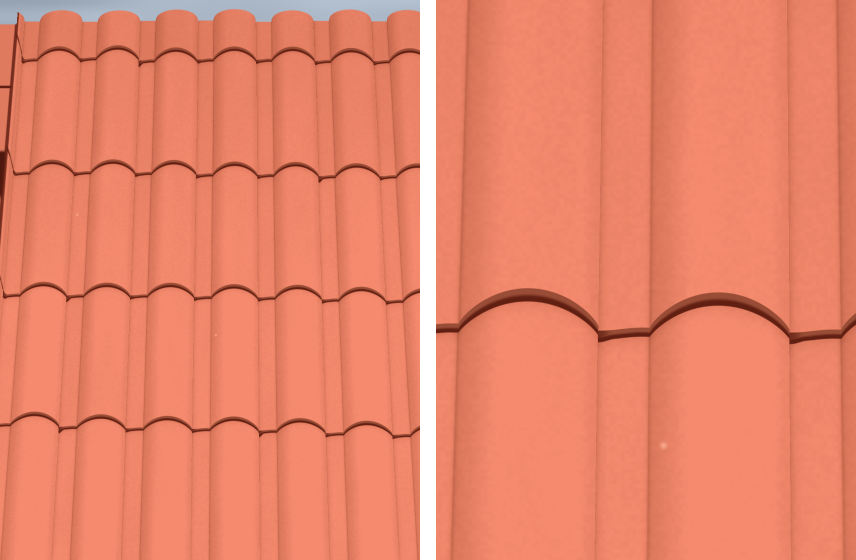
Left: the whole. Right: its middle third, enlarged.
Write a Shadertoy shader that draws this texture.

```glsl
#define CLAY vec3(0.962, 0.542, 0.432)
#define SHADE vec3(0.80, 0.425, 0.32)
#define RIM vec3(0.60, 0.30, 0.21)
#define GAP vec3(0.38, 0.12, 0.07)
#define SKY vec3(0.68, 0.73, 0.79)
#define CENTRE 0.559        // column that stays upright
#define ROLL_HALF 0.365     // half width of a roll, in column pitches
#define ARCH 0.029          // rise of a roll end above the pan
#define VERGE -3.77         // left end of the roof, in columns
#define COURSES 4
#define JITTER 0.02

float hash(vec2 p) {
    p = fract(p * vec2(0.1031, 0.1137) + 0.317);
    p += dot(p, p.yx + 33.33);
    return fract((p.x + p.y) * p.x * 7.31);
}

float noise(vec2 p) {
    vec2 i = floor(p), f = fract(p);
    f = f * f * (3.0 - 2.0 * f);
    return mix(mix(hash(i), hash(i + vec2(1, 0)), f.x),
               mix(hash(i + vec2(0, 1)), hash(i + vec2(1, 1)), f.x), f.y);
}

// Columns spread apart toward the viewer.
float columnAt(vec2 p) {
    return (p.x - CENTRE) / (0.1365 + 0.0218 * p.y);
}

// x: tile index, y: offset from the roll axis; each tile owns the pan on its left.
vec2 tileAt(vec2 p, float row) {
    float c = columnAt(p) + (hash(vec2(row, 7.0)) - 0.5) * JITTER;
    float k = floor(c + 1.0 - ROLL_HALF);
    return vec2(k, c - k);
}

float archProfile(float offset, float power) {
    float t = offset / ROLL_HALF;
    return pow(max(1.0 - t * t, 0.0), power);
}

// Height of the lower edge of a course.
float courseEdge(vec2 p, float row, vec2 tile) {
    float y = 0.141 + 0.260 * row + 0.0112 * row * row;
    y += (0.008 + 0.005 * row) * (p.x - 0.55);
    y += (hash(vec2(tile.x, row * 13.0)) - 0.5) * 0.005;
    y += 0.003 * (1.0 - smoothstep(-0.63, -0.4, tile.y));
    y -= 0.04 * (1.0 - smoothstep(VERGE, VERGE + 0.2, columnAt(p)));
    return y - ARCH * archProfile(tile.y, 0.8);
}

vec3 tileColour(vec2 p, float row, float below) {
    vec2 tile = tileAt(p, row);
    float t = tile.y / ROLL_HALF;
    float panLeft = tile.y + 1.0 - ROLL_HALF;
    float roll = 0.62 * (1.0 - smoothstep(-1.0, -0.3, t)) + 0.28 * smoothstep(0.7, 1.0, t);
    float pan = 0.12 + 0.75 * exp(-panLeft * 45.0);
    float dark = mix(pan, roll, smoothstep(-1.02, -0.98, t));
    dark += 0.75 * exp(-abs(t + 1.0) * 38.0);                 // seam beside the roll
    dark += 0.26 * (1.0 - smoothstep(0.05, 0.75, p.y));       // duller upper courses
    dark += row < 0.5 ? 0.15 : 0.0;
    dark += 0.5 * exp(-below / 0.005);                        // shadow of the course above
    dark += (hash(vec2(tile.x, row * 5.0)) - 0.5) * 0.10;
    dark += (noise(p * vec2(35, 12)) - 0.5) * 0.10 + (noise(p * 330.0) - 0.5) * 0.16;
    return mix(CLAY, SHADE, clamp(dark, 0.0, 1.4));
}

vec3 roof(vec2 p, float px) {
    float row = 0.0, below = 1.0, band = 0.0;
    vec3 bandColour = RIM;
    for (int i = 0; i < COURSES; i++) {
        float n = float(i);
        vec2 tile = tileAt(p, n);
        float d = p.y - courseEdge(p, n, tile);
        float thick = mix(0.0072, 0.0105, archProfile(tile.y, 0.5));
        // Some joints drop into a dark notch at the end of a roll.
        float notch = 1.0 - smoothstep(-0.63, -0.55, tile.y);
        thick += notch * (0.002 + 0.006 * step(0.55, hash(vec2(tile.x, n * 3.7))));
        if (d > thick * 0.5) { row = n + 1.0; below = d - thick; }
        float cover = smoothstep(-px, px, d) * (1.0 - smoothstep(thick - px, thick + px, d));
        if (cover > band) {
            band = cover;
            bandColour = mix(RIM, GAP, max(smoothstep(0.35, 0.7, d / thick), 0.7 * notch));
        }
    }
    vec3 col = mix(tileColour(p, row, max(below, 0.0)), bandColour, band);

    // Small pale chips.
    vec2 cell = floor(p * 7.0);
    vec2 chip = (cell + 0.2 + 0.6 * vec2(hash(cell), hash(cell + 9.0))) / 7.0;
    float chipSize = 0.0045 * step(0.93, hash(cell + 21.0));
    return mix(col, vec3(1.0, 0.72, 0.60), 0.7 * (1.0 - smoothstep(0.0, chipSize + 0.0001, length(p - chip))));
}

vec3 scene(vec2 p, float px) {
    vec3 col = roof(p, px);
    float c = columnAt(p);

    // Neighbouring roof past the verge, with its joint and an open gap.
    vec3 side = mix(CLAY, SHADE, 0.55);
    side = mix(side, GAP, 1.0 - smoothstep(0.002, 0.004, abs(p.y - 0.207)));
    side = mix(side, GAP * 0.8, smoothstep(0.355, 0.365, p.y) * (1.0 - smoothstep(0.46, 0.48, p.y)));
    col = mix(col, SHADE, 0.6 * exp(-abs(c - VERGE - 0.09) * 45.0));
    col = mix(side, col, smoothstep(VERGE - 0.01, VERGE + 0.01, c));
    col = mix(col, GAP, 0.85 * (1.0 - smoothstep(0.015, 0.04, abs(c - VERGE))));

    // Sky above the scalloped ridge.
    vec2 tile = tileAt(p, 0.0);
    float ridge = 0.050 - 0.027 * archProfile(tile.y, 0.45) + (hash(tile.xx) - 0.5) * 0.004;
    ridge = c < VERGE ? 0.058 : ridge;
    vec3 sky = SKY + 0.08 * (noise(p * vec2(5, 25)) - 0.5) - 0.07 * (1.0 - smoothstep(0.0, 0.4, p.x));
    return mix(sky, col, smoothstep(-px, px, p.y - ridge));
}

void mainImage(out vec4 fragColor, in vec2 fragCoord) {
    float px = 0.6 / iResolution.x;
    vec3 sum = vec3(0.0);
    for (int i = 0; i < 4; i++) {
        vec2 uv = (fragCoord + vec2(i % 2, i / 2) * 0.5 - 0.25) / iResolution.xy;
        sum += scene(vec2(uv.x, (1.0 - uv.y) * 4.0 / 3.0), px);
    }
    fragColor = vec4(sum * 0.25, 1.0);
}
```
